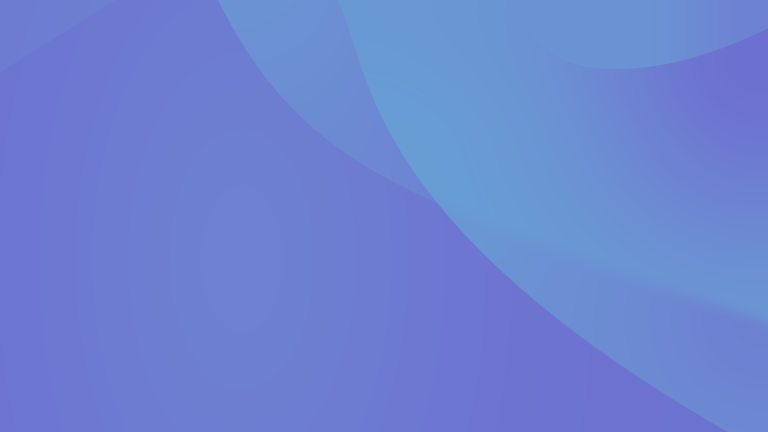
Write a Shadertoy shader that draws this background.

```glsl
// Translucent blue ribbons curving across a periwinkle gradient background.

// Antialiased mask: 1 where the signed field is positive.
float edge(float s) {
    return clamp(0.5 + s / max(fwidth(s), 1e-5), 0.0, 1.0);
}

// Soft round falloff around a centre.
float glow(vec2 p, vec2 centre, float tightness) {
    vec2 v = p - centre;
    return exp(-tightness * dot(v, v));
}

// Maps a tone (the green level) to the violet-to-sky palette.
vec3 palette(float tone) {
    float t = tone - 0.49;
    return vec3(0.428 - 1.3 * t * t, tone, 0.82 + 0.08 * t);
}

void mainImage(out vec4 fragColor, in vec2 fragCoord) {
    vec2 p = fragCoord / iResolution.y;
    float depth = 1.0 - p.y;

    // Backdrop: a broad, paler patch on violet
    vec2 patchPos = (p - vec2(0.56, 0.40)) * vec2(2.0, 1.1);
    float tone = 0.445 + 0.057 * exp(-dot(patchPos, patchPos));

    // Pale upper left corner
    tone += 0.028 * edge(0.167 - 0.626 * p.x - depth);

    // Outer ribbon: steep at first, then levelling off to the right
    float t = p.x - 0.505;
    float aboveOuter = 0.33 * t + 0.325 * (1.0 - exp(-5.3 * t)) - depth;

    // Inner ribbon: boundary sweeping down to the lower right
    float innerX = 0.782 + depth * (0.162 + depth * (0.634 + 0.107 * depth))
                 + 0.3 * depth * exp(-8.0 * depth);
    float insideInner = p.x - innerX;

    float strip = 0.58 - 0.1 * depth - 0.02 * exp(-8.0 * abs(insideInner));
    tone = mix(tone, strip, edge(aboveOuter));

    // Inner ribbon shading, with a violet hollow at the right
    float upper = 0.62 - 0.17 * glow(p, vec2(1.76, 0.82), 5.5)
                - 0.02 * smoothstep(0.65, 1.0, p.y);
    float lower = 0.56 - 0.055 * glow(p, vec2(1.76, 0.26), 12.0)
                + 0.03 * glow(p, vec2(1.08, 0.47), 40.0);
    float inner = mix(lower, upper, smoothstep(-0.03, 0.03, aboveOuter));
    tone = mix(tone, inner, edge(insideInner));

    // Hanging lobe at the upper right
    float dx = p.x - 1.426;
    float skew = max(1.0 + (dx < 0.0 ? 2.9 : 0.7) * dx, 0.2);
    float lobe = 0.16 - 0.95 * dx * dx / skew - depth;
    tone = mix(tone, 0.578 - 0.075 * smoothstep(0.02, 0.37, dx), edge(lobe));

    fragColor = vec4(palette(tone), 1.0);
}
```
